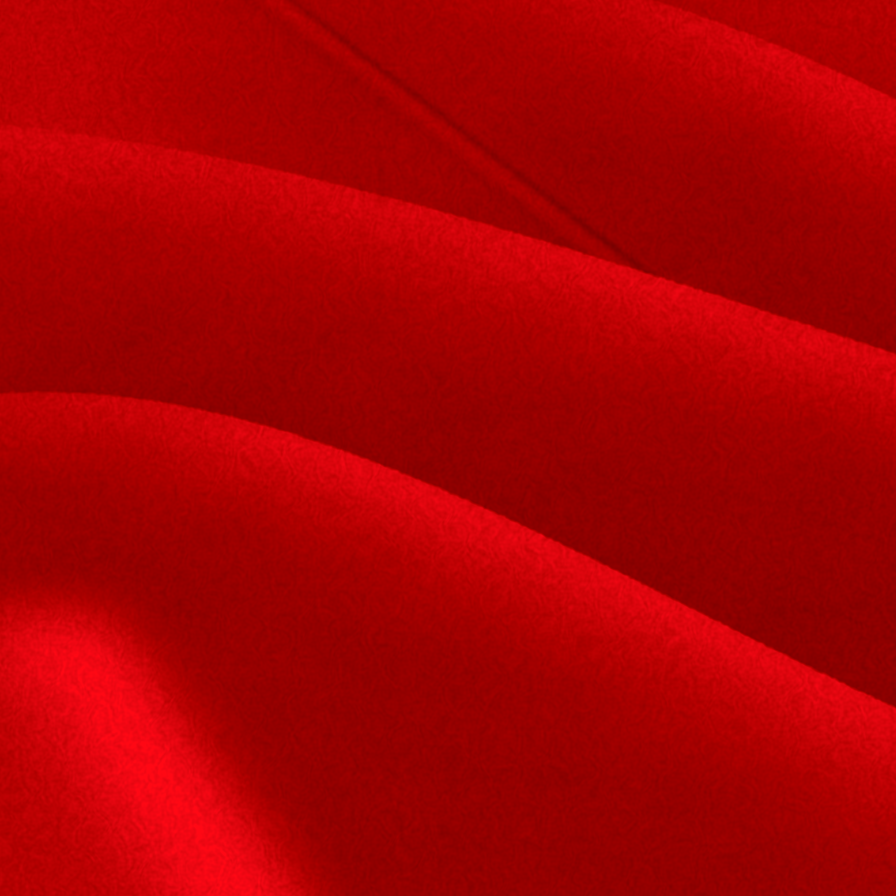
Write a WebGL 1 fragment shader that draws this texture.

```glsl
precision highp float;
// Soft red wool cloth lying in diagonal folds, with a seam and a warm glow.
// Each fold is a cubic crest curve; the layers overlap from back to front, with
// light fading below each crest. Warped gradient noise gives the brushed nap.

uniform vec2 u_resolution;

// Crest heights as cubic coefficients in x: constant, linear, square, cube.
const vec4 CREST_BACK  = vec4(1.058, 0.161, -0.330, 0.0);
const vec4 CREST_MID   = vec4(0.861, -0.095, -0.252, 0.091);
const vec4 CREST_FRONT = vec4(0.561, 0.067, -0.730, 0.312);
const float EDGE_SOFT = 0.0022;
const float EDGE_FUZZ = 0.0016;
const float SHADE_DARK = 0.565;
const float SEAM_TOP_X = 0.319;
const float SEAM_SLOPE = 1.30;
const float GLOW_BASE_X = 0.265;
const float GLOW_LEAN = 0.67;
const float NAP_SCALE = 88.0;
const float NAP_STRENGTH = 0.085;
const float GRAIN_STRENGTH = 0.055;

vec2 gradientAt(vec2 cell) {
  vec3 q = fract(cell.xyx * vec3(0.1031, 0.1030, 0.0973));
  q += dot(q, q.yzx + 33.33);
  float angle = 6.2832 * fract((q.x + q.y) * q.z);
  return vec2(cos(angle), sin(angle));
}

float gradientNoise(vec2 p) {
  vec2 i = floor(p);
  vec2 f = p - i;
  vec2 w = f * f * f * (f * (f * 6.0 - 15.0) + 10.0);
  vec2 e = vec2(1.0, 0.0);
  float a = dot(gradientAt(i), f);
  float b = dot(gradientAt(i + e.xy), f - e.xy);
  float c = dot(gradientAt(i + e.yx), f - e.yx);
  float d = dot(gradientAt(i + e.xx), f - e.xx);
  return mix(mix(a, b, w.x), mix(c, d, w.x), w.y);
}

float crest(vec4 k, float x) {
  return k.x + x * (k.y + x * (k.z + x * k.w));
}

// Light on a fold: strongest just under the crest, fading with depth.
float crestLight(float depth, float width) {
  float d = max(depth, 0.0) / width;
  return exp(-pow(d, 1.45)) * (0.88 + 0.12 * smoothstep(0.0, 0.2, d));
}

float covers(float depth) {
  return smoothstep(-EDGE_SOFT, EDGE_SOFT, depth);
}

// Short curled fibres in two directions, plus a fine grain.
float nap(vec2 p) {
  vec2 q = p * NAP_SCALE + 100.0;
  vec2 curl = vec2(gradientNoise(q * 0.45), gradientNoise(q * 0.45 + 37.0));
  q += curl * 1.5;
  float left = gradientNoise(vec2(q.x * 1.7 + q.y * 0.7, q.y * 0.8 - q.x * 0.3));
  float right = gradientNoise(vec2(q.x * 1.9 - q.y * 0.8, q.y * 0.9 + q.x * 0.4) + 51.0);
  float grain = gradientNoise(p * NAP_SCALE * 2.7 + 19.0);
  return NAP_STRENGTH * (left + right) * 0.6 + GRAIN_STRENGTH * grain;
}

float seam(vec2 p) {
  float across = (p.x - SEAM_TOP_X - SEAM_SLOPE * (1.0 - p.y)) / length(vec2(1.0, SEAM_SLOPE));
  float groove = exp(-pow((across - 0.004) / 0.0045, 2.0));
  float welt = exp(-pow((across + 0.009) / 0.009, 2.0));
  float lowerGroove = exp(-pow((across + 0.025) / 0.008, 2.0));
  return 0.055 * welt - 0.085 * groove - 0.025 * lowerGroove;
}

float glow(vec2 p) {
  float across = p.x - GLOW_BASE_X + GLOW_LEAN * p.y;
  float width = across > 0.0 ? 0.085 : 0.105;
  float lobe = exp(-pow(abs(across) / width, 2.3));
  float leftWarmth = 0.33 * smoothstep(0.0, -0.12, across);
  return (lobe + leftWarmth * (1.0 - lobe)) * smoothstep(0.375, 0.26, p.y);
}

float clothShade(vec2 p) {
  float x = p.x;
  float fuzz = EDGE_FUZZ * gradientNoise(p * 150.0);
  float back = crest(CREST_BACK, x) - p.y + fuzz;
  float mid = crest(CREST_MID, x) - p.y + fuzz;
  float front = crest(CREST_FRONT, x) - p.y + fuzz;

  // Far cloth, then the seamed layer under the back crest.
  float shade = 0.66 + 0.5 * max(-back, 0.0);
  float seamed = SHADE_DARK + 0.17 * exp(-pow((x - 0.02) / 0.27, 2.0));
  seamed += 0.04 * exp(-pow((x - 0.48) / 0.2, 2.0));
  seamed += 0.30 * smoothstep(0.25, 0.95, x) * crestLight(back, 0.10) + seam(p);
  shade = mix(shade, seamed, covers(back));

  float middle = SHADE_DARK + 0.045 * (1.0 - x);
  middle += mix(0.21, 0.30, smoothstep(0.1, 0.8, x)) * crestLight(mid, 0.095);
  middle -= 0.035 * exp(-max(-front, 0.0) / 0.07);
  shade = mix(shade, middle, covers(mid));

  float near = SHADE_DARK + 0.015;
  near += mix(0.18, 0.32, smoothstep(0.0, 0.4, x)) * crestLight(front, mix(0.075, 0.115, x));
  near += 0.38 * glow(p);
  return mix(shade, near, covers(front));
}

void main() {
  vec2 p = gl_FragCoord.xy / u_resolution;
  float shade = clothShade(p);
  shade += 0.025 * gradientNoise(p * vec2(9.0, 14.0) + 7.0);
  shade += nap(p) * (0.75 + 0.5 * smoothstep(0.6, 0.85, shade));
  float warm = smoothstep(0.66, 1.0, shade);
  gl_FragColor = vec4(clamp(vec3(shade, 0.03 * warm, 0.08 * warm), 0.0, 1.0), 1.0);
}
```
